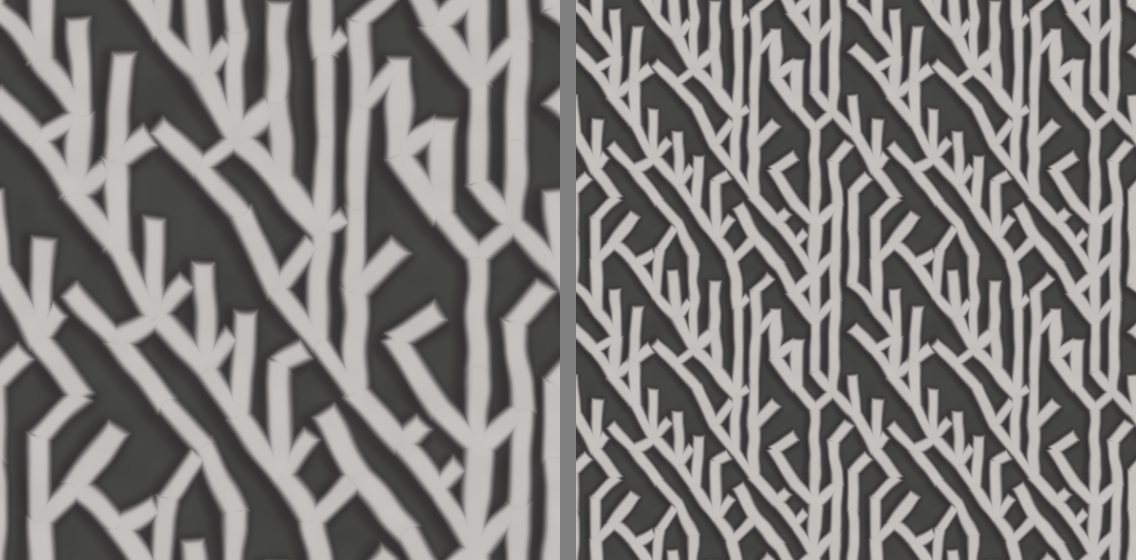
Left: one tile. Right: repeated 2 by 2.
Give the GLSL for this pattern, as a WebGL 2 fragment shader.

```glsl
#version 300 es
precision highp float;

uniform vec2 u_resolution;
out vec4 fragColor;

// Sheared node lattice: SHIFT rows are lost over one full turn of columns
const float COLUMNS = 14.0;
const float ROWS = 6.0;
const float SHIFT = 8.0;

const vec3 STRAND_LIGHT = vec3(0.765, 0.755, 0.742);
const vec3 STRAND_EDGE = vec3(0.69, 0.675, 0.675);
const vec3 GROUND_DEEP = vec3(0.215, 0.207, 0.207);
const vec3 GROUND_OPEN = vec3(0.268, 0.268, 0.264);

// Hash of a non-negative integer cell, 0 to 1
float hash(vec2 cell, float seed) {
    uint h = uint(cell.x) * 73u + uint(cell.y) * 1597u + uint(seed) * 51749u;
    h = (h ^ 61u) ^ (h >> 16);
    h *= 9u;
    h ^= h >> 4;
    h *= 668265261u;
    h ^= h >> 15;
    return float(h & 65535u) / 65535.0;
}

float wrap(float k, float period) {
    return k - period * floor((k + 0.5) / period);
}

// Value noise that repeats after a whole number of cells
float noise(vec2 uv, float cells, float seed) {
    vec2 q = uv * cells;
    vec2 a = floor(q), f = fract(q);
    f = f * f * (3.0 - 2.0 * f);
    vec2 lo = vec2(wrap(a.x, cells), wrap(a.y, cells));
    vec2 hi = vec2(wrap(a.x + 1.0, cells), wrap(a.y + 1.0, cells));
    float bottom = mix(hash(lo, seed), hash(vec2(hi.x, lo.y), seed), f.x);
    float top = mix(hash(vec2(lo.x, hi.y), seed), hash(hi, seed), f.x);
    return mix(bottom, top, f.y);
}

// Identity of a node, equal for all its tiled copies
vec2 wrapNode(vec2 node) {
    float turn = floor((node.x + 0.5) / COLUMNS);
    node -= turn * vec2(COLUMNS, SHIFT);
    return vec2(node.x, wrap(node.y, ROWS));
}

vec2 nodePosition(vec2 node) {
    vec2 id = wrapNode(node);
    vec2 jitter = vec2(hash(id, 1.0), hash(id, 2.0)) - 0.5;
    vec2 base = vec2(node.x / COLUMNS, (node.y - node.x * SHIFT / COLUMNS) / ROWS);
    return base + jitter * vec2(0.022, 0.036);
}

// Distance to a flat-ended bar from a to b
float bar(vec2 p, vec2 a, vec2 b, float halfWidth) {
    vec2 axis = b - a;
    float len = length(axis);
    axis /= len;
    vec2 q = p - 0.5 * (a + b);
    vec2 local = abs(vec2(dot(q, axis), dot(q, vec2(-axis.y, axis.x))));
    vec2 d = local - vec2(0.5 * len + 0.4 * halfWidth, halfWidth);
    return length(max(d, 0.0)) + min(max(d.x, d.y), 0.0);
}

// Each node sends one strand downward and sometimes a stub up to the right
float strands(vec2 p) {
    float d = 1.0;
    float column = floor(p.x * COLUMNS);
    for (float i = -1.0; i <= 2.0; i++) {
        float x = column + i;
        float row = floor(p.y * ROWS + x * SHIFT / COLUMNS);
        for (float j = -1.0; j <= 2.0; j++) {
            vec2 node = vec2(x, row + j);
            vec2 id = wrapNode(node);
            vec2 start = nodePosition(node);
            float halfWidth = mix(0.0185, 0.0235, hash(id, 3.0));

            // Neighbouring columns share a choice, which gives long runs
            float choice = hash(vec2(floor(id.x * 0.5), id.y), 4.0);
            vec2 link = choice < 0.52 ? vec2(1.0, 0.0)
                      : choice < 0.87 ? vec2(0.0, -1.0) : vec2(-1.0, -1.0);
            d = min(d, bar(p, start, nodePosition(node + link), halfWidth));

            if (hash(id, 5.0) < 0.34) {
                vec2 tip = nodePosition(node + vec2(1.0));
                float reach = mix(0.5, 1.0, hash(id, 6.0));
                d = min(d, bar(p, start, mix(start, tip, reach), halfWidth * 0.9));
            }
        }
    }
    return d;
}

void main() {
    vec2 uv = gl_FragCoord.xy / u_resolution;

    // Gentle bending of the strands
    vec2 bend = vec2(noise(uv, 16.0, 7.0), noise(uv, 16.0, 8.0)) - 0.5;
    vec2 p = uv + 0.011 * bend;
    float d = strands(p);
    float shadow = strands(p + vec2(0.008, 0.006));

    // Ground darkens at the lower left of the strands
    float mottle = noise(uv, 24.0, 9.0) - 0.5;
    vec3 ground = mix(GROUND_DEEP, GROUND_OPEN, smoothstep(0.0, 0.026, shadow));
    vec3 strand = mix(STRAND_LIGHT, STRAND_EDGE, smoothstep(-0.013, 0.0, d));
    vec3 color = mix(strand, ground, smoothstep(-0.008, 0.007, d));
    fragColor = vec4(color + 0.022 * mottle, 1.0);
}
```
